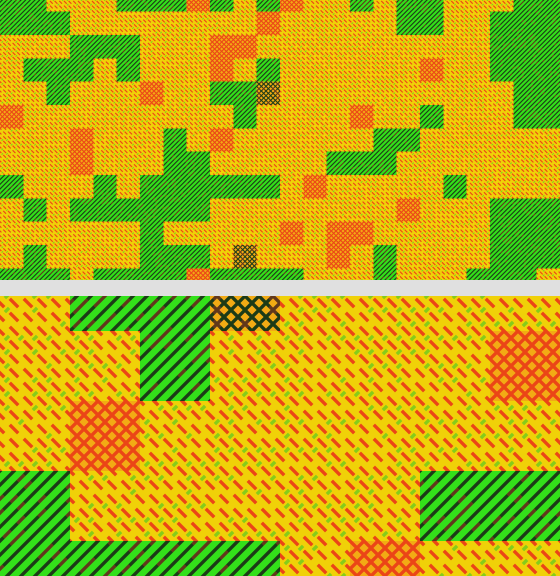
Top, the full canvas; bottom, a detail of the centre.
This pattern is drawn by a Shadertoy shader. Its source:

```glsl
// A blocky camouflage of square cells: green clumps on yellow, with a few
// orange cells. Each cell kind carries its own diagonal hatch or broken weave;
// cells are chosen by a neighbour-averaged hash, the hatch runs through all.

const float CELLS_HIGH = 12.0;       // cells per canvas height
const float LINES_PER_CELL = 5.0;    // hatch lines along a cell side
const float LINE_HALF = 0.17;        // half width, in hatch periods
const float GREEN_LEVEL = 0.523;     // higher means fewer green cells
const float CLEARING_DEPTH = 0.07;   // lack of green near the middle
const float ORANGE_CHANCE = 0.25;    // peak chance of an orange cell
const float DARK_CHANCE = 0.12;      // share of them hatched in dark ink
const float DASH_HALF = 0.60;        // half length of the red dashes
const float FLECK_HALF = 0.30;       // half length of the green flecks

const vec3 GREEN  = vec3(0.20, 0.88, 0.10);
const vec3 INK    = vec3(0.11, 0.23, 0.09);
const vec3 BROWN  = vec3(0.38, 0.22, 0.11);
const vec3 YELLOW = vec3(0.94, 0.82, 0.03);
const vec3 ORANGE = vec3(0.95, 0.67, 0.08);
const vec3 RED    = vec3(0.92, 0.27, 0.09);
const vec3 FLECK  = vec3(0.52, 0.80, 0.10);

// Integer hash of a lattice point, 0 to 1
float hash(vec2 p, uint seed) {
    uvec2 q = uvec2(ivec2(p) + 4096);
    uint h = q.x * 1664525u + q.y * 22695477u + seed * 747796u;
    h = (h ^ (h >> 16)) * 73244475u;
    h = (h ^ (h >> 15)) * 73244475u;
    return float((h ^ (h >> 16)) & 65535u) / 65535.0;
}

// Average with the four neighbours, so that cells join into clumps
float clump(vec2 id) {
    float sum = 2.0 * hash(id, 1u);
    for (int i = -1; i <= 1; i += 2) {
        sum += hash(id + vec2(i, 0), 1u) + hash(id + vec2(0, i), 1u);
    }
    return sum / 6.0;
}

// Soft coverage of a band around zero distance
float band(float dist, float halfWidth, float soft) {
    return 1.0 - smoothstep(halfWidth - soft, halfWidth + soft, abs(dist));
}

// Offset to the nearest hatch line
float toLine(float t) {
    return t - round(t);
}

// Offset along a line to the nearest weave knot, which comes every second period
float toKnot(float along, float parity) {
    float t = (along - parity) * 0.5;
    return 2.0 * (t - round(t));
}

vec3 pattern(vec2 p, float pixel) {
    vec2 id = floor(p);

    // Diagonal coordinates: x crosses rising lines, y crosses falling lines
    vec2 d = LINES_PER_CELL * vec2(p.x - p.y, p.x + p.y);
    vec2 line = round(d);
    float soft = min(0.35 * pixel * LINES_PER_CELL * 1.41421, 0.17);
    float rising = band(toLine(d.x), LINE_HALF, soft);
    float falling = band(toLine(d.y), LINE_HALF, soft);

    // Ink lines carry occasional brown stretches
    vec3 ink = mix(INK, BROWN, step(hash(line, 4u), 0.25));

    // Choice of cell kind
    float offCentre = (id.x + 3.0) / 5.0;
    float middle = exp(-offCentre * offCentre);
    if (clump(id) - CLEARING_DEPTH * middle > GREEN_LEVEL) {
        return mix(GREEN, ink, rising);
    }
    if (hash(id, 2u) < ORANGE_CHANCE * middle + 0.01) {
        vec3 thread = hash(id, 3u) < DARK_CHANCE ? ink : RED;
        return mix(ORANGE, thread, max(rising, falling));
    }

    // Yellow weave: falling red dashes, rising green flecks in their gaps
    float dash = falling * band(toKnot(d.x, line.y), DASH_HALF, soft);
    float fleck = rising * band(toKnot(d.y, line.x + 1.0), FLECK_HALF, soft);
    fleck *= step(hash(line, 5u), 0.6);
    return mix(mix(YELLOW, FLECK, fleck), RED, dash);
}

void mainImage(out vec4 fragColor, in vec2 fragCoord) {
    float pixel = CELLS_HIGH / iResolution.y;
    vec3 colour = vec3(0.0);

    // Four samples per pixel smooth the cell borders
    for (int i = 0; i < 4; i++) {
        vec2 shift = vec2(i & 1, i >> 1) * 0.5 - 0.25;
        vec2 p = (fragCoord + shift - 0.5 * iResolution.xy) * pixel;
        colour += pattern(p + vec2(0.0, 0.5), pixel);
    }
    fragColor = vec4(colour * 0.25, 1.0);
}
```
